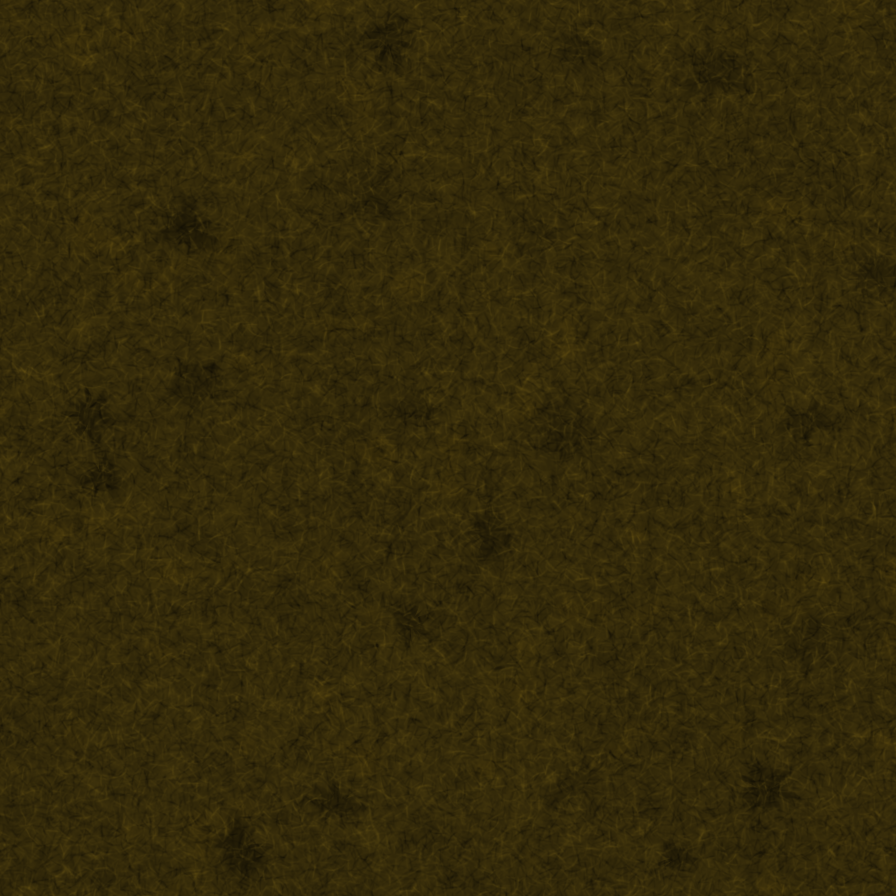
A Shadertoy shader for this texture:

```glsl
const vec3 FELT = vec3(0.205, 0.165, 0.037);
const vec3 OCHRE = vec3(0.255, 0.2, 0.036);
const int FIBER_LAYERS = 14;

float hash(vec2 p) {
    return fract(sin(dot(p, vec2(127.1, 311.7))) * 43758.5453);
}

vec2 hash2(vec2 p) {
    return vec2(hash(p), hash(p + 57.3));
}

float noise(vec2 p) {
    vec2 i = floor(p);
    vec2 f = fract(p);
    f = f * f * (3.0 - 2.0 * f);
    float low = mix(hash(i), hash(i + vec2(1, 0)), f.x);
    float high = mix(hash(i + vec2(0, 1)), hash(i + vec2(1, 1)), f.x);
    return mix(low, high, f.y);
}

float fbm(vec2 p) {
    float sum = 0.0;
    float gain = 0.53;
    for (int i = 0; i < 4; i++) {
        sum += gain * noise(p);
        p = mat2(0.8, 0.6, -0.6, 0.8) * p * 2.03 + 11.7;
        gain *= 0.5;
    }
    return sum;
}

// Soft coverage of a bent strand centred on the origin
float strand(vec2 p, float angle, float halfLength, float bend, float width) {
    float c = cos(angle);
    float s = sin(angle);
    vec2 q = vec2(c * p.x + s * p.y, c * p.y - s * p.x);
    q.y -= bend * (q.x * q.x - 0.1);
    float ends = 1.0 - smoothstep(0.5 * halfLength, halfLength, abs(q.x));
    return ends * exp(-q.y * q.y / (width * width));
}

// One strand per cell; the result is signed, dark to light
float fiberLayer(vec2 uv, float cells, float seed) {
    vec2 p = uv * cells + hash2(vec2(seed, 3.1)) * 20.0;
    vec2 cell = floor(p);
    float sum = 0.0;
    for (int y = -1; y <= 1; y++) {
        for (int x = -1; x <= 1; x++) {
            vec2 id = cell + vec2(x, y);
            vec2 key = id + seed * 17.0;
            vec2 shape = hash2(key + 5.7);
            float tone = 2.0 * hash(key + 23.9) - 1.0;
            float glint = 1.0 + 0.5 * step(0.96, tone);
            float bend = 0.8 * (shape.y - 0.5);
            float halfLength = mix(0.45, 0.9, shape.y);
            vec2 offset = p - id - hash2(key);
            sum += tone * glint * strand(offset, shape.x * 6.2832, halfLength, bend, 0.085);
        }
    }
    return sum;
}

// Ragged star-like stains scattered over a jittered grid
float stains(vec2 uv, float cells) {
    vec2 p = uv * cells;
    vec2 cell = floor(p);
    float dark = 0.0;
    for (int y = -1; y <= 1; y++) {
        for (int x = -1; x <= 1; x++) {
            vec2 id = cell + vec2(x, y);
            float present = step(0.4, hash(id + 71.3));
            vec2 d = p - id - mix(vec2(0.1), vec2(0.9), hash2(id + 13.0));
            float r = length(d);
            vec2 dir = d / max(r, 0.001);
            float spokes = noise(dir * 4.5 + id * 9.0 + r * 3.0);
            float radius = mix(0.13, 0.21, hash(id + 31.0)) * (0.3 + 1.3 * spokes);
            float body = 1.0 - smoothstep(0.5 * radius, 1.15 * radius, r);
            float strength = mix(0.4, 1.0, hash(id + 47.0));
            dark = max(dark, present * strength * body);
        }
    }
    return dark;
}

void mainImage(out vec4 fragColor, in vec2 fragCoord) {
    vec2 uv = fragCoord / iResolution.y;

    // Matted fibers
    float fibers = 0.0;
    for (int i = 0; i < FIBER_LAYERS; i++) {
        float layer = float(i);
        fibers += fiberLayer(uv, 52.0 + 2.1 * layer, layer + 1.0);
    }

    // Cloudy wear and fine mottling
    float cloud = fbm(uv * 10.0) - 0.5;
    float mottle = fbm(uv * 110.0 + 40.0) - 0.5;
    float patches = smoothstep(0.6, 0.85, fbm(uv * 22.0 + 7.0));
    float shade = 1.0 + 0.155 * fibers + 0.12 * cloud + 0.38 * mottle;

    // Stains broken up by fibers and mottling
    float breaks = clamp(0.85 + 1.6 * mottle - 0.25 * fibers, 0.0, 1.0);
    float stain = stains(uv, 6.0) * breaks;

    vec3 color = mix(FELT, OCHRE, 0.45 * patches) * clamp(shade, 0.5, 1.7);
    color *= 1.0 - 0.42 * stain;
    fragColor = vec4(color, 1.0);
}
```
